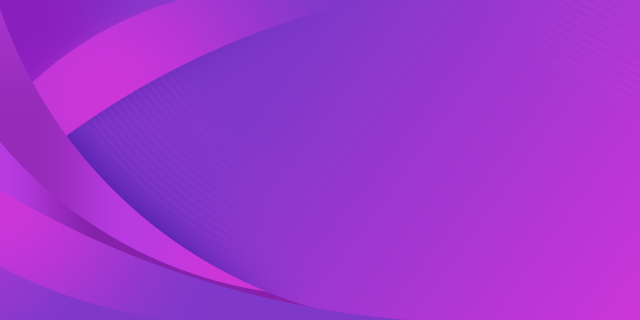
Reproduce this background procedurally as a Shadertoy shader.

```glsl
// Violet and magenta backdrop with sweeping curved bands and faint contour lines.

const vec3 VIOLET  = vec3(0.50, 0.22, 0.79);
const vec3 MAGENTA = vec3(0.80, 0.21, 0.85);
const vec3 INDIGO  = vec3(0.33, 0.12, 0.68);
const vec3 PLUM    = vec3(0.59, 0.17, 0.73);
const vec3 DARK_PLUM = vec3(0.52, 0.13, 0.67);
const vec3 ORCHID  = vec3(0.72, 0.23, 0.88);
const vec3 PURPLE  = vec3(0.54, 0.12, 0.75);

// Signed distance to the circle through a, b and c: positive inside.
// Right of the circle's centre the edge runs level.
float arcDistance(vec2 p, vec2 a, vec2 b, vec2 c) {
    vec2 u = b - a, v = c - b;
    float m = 0.5 * dot(u, a + b), n = 0.5 * dot(v, b + c);
    vec2 center = vec2(m * v.y - u.y * n, u.x * n - v.x * m) / (u.x * v.y - u.y * v.x);
    p.x = min(p.x, center.x);
    return length(a - center) - length(p - center);
}

// Antialiased coverage of the area outside an arc.
float outside(float d, float pixel) {
    return smoothstep(0.7 * pixel, -0.7 * pixel, d);
}

// Repeated thin lines at equal spacing along a distance field.
float contours(float d, float spacing, float width, float pixel) {
    float nearest = abs(fract(d / spacing) - 0.5) * spacing;
    return 1.0 - smoothstep(0.3 * width, width + pixel, nearest);
}

// Soft blend that depends on the distance from a glow's centre.
vec3 glow(vec2 p, vec2 center, float radius, vec3 inner, vec3 outer) {
    return mix(inner, outer, smoothstep(0.0, 1.0, length(p - center) / radius));
}

void mainImage(out vec4 fragColor, in vec2 fragCoord) {
    vec2 p = fragCoord / iResolution.xy * vec2(2.0, 1.0);
    float pixel = 1.0 / iResolution.y;

    // Edges of the bands
    float upperInner = arcDistance(p, vec2(0.208, 0.576), vec2(0.521, 0.771), vec2(1.146, 1.0));
    float upperOuter = arcDistance(p, vec2(0.143, 0.779), vec2(0.30, 0.89), vec2(0.56, 1.0));
    float leftInner  = arcDistance(p, vec2(0.0, 0.974), vec2(0.208, 0.576), vec2(0.833, 0.089));
    float leftOuter  = arcDistance(p, vec2(0.0, 0.557), vec2(0.26, 0.318), vec2(0.833, 0.089));
    float lowerInner = arcDistance(p, vec2(0.0, 0.406), vec2(0.39, 0.211), vec2(1.276, 0.0));
    float lowerOuter = arcDistance(p, vec2(0.0, 0.167), vec2(0.26, 0.06), vec2(0.547, 0.0));

    // Main field with shadows beneath the bands
    float slope = dot(p, vec2(1.0, -0.73));
    vec3 color = mix(VIOLET, MAGENTA, clamp((slope - 0.3) / 1.7, 0.0, 1.0));
    float leftShadow = exp(-max(leftInner, 0.0) / 0.07) * smoothstep(1.0, 0.45, p.x);
    float upperShadow = exp(-max(upperInner, 0.0) / 0.05) * smoothstep(1.2, 0.3, p.x);
    color = mix(color, INDIGO, max(0.8 * leftShadow, 0.4 * upperShadow));

    // Contour lines beside the left band and in the upper right corner
    float leftFade = smoothstep(0.03, 0.10, leftInner) * smoothstep(0.42, 0.37, leftInner)
                   * smoothstep(1.3, 0.8, p.x);
    color = mix(color, vec3(0.63, 0.21, 0.81),
                0.28 * leftFade * contours(leftInner, 0.021, 0.003, pixel));
    float corner = arcDistance(p, vec2(1.5, 0.92), vec2(1.75, 0.76), vec2(2.0, 0.64));
    float cornerFade = smoothstep(-0.01, 0.04, corner) * smoothstep(1.45, 1.85, p.x);
    color = mix(color, vec3(0.74, 0.27, 0.86),
                0.20 * cornerFade * contours(corner, 0.023, 0.003, pixel));

    // Upper band and the field behind it
    vec3 upperColor = glow(p, vec2(0.33, 0.70), 0.85, MAGENTA, VIOLET);
    color = mix(color, upperColor, outside(upperInner, pixel));
    vec3 behindColor = mix(PURPLE, VIOLET, smoothstep(0.1, 0.55, p.x));
    behindColor = mix(behindColor, upperColor, 0.3 * exp(min(upperOuter, 0.0) / 0.04));
    color = mix(color, behindColor, outside(upperOuter, pixel));

    // Left band, brighter toward its lower tip
    float leftMask = outside(leftInner, pixel);
    vec3 leftColor = mix(vec3(0.64, 0.20, 0.79), PLUM, smoothstep(0.95, 0.65, p.y));
    leftColor = mix(leftColor, ORCHID, smoothstep(0.12, 0.40, p.x));
    leftColor = mix(leftColor, MAGENTA, smoothstep(0.40, 0.70, p.x));
    color = mix(color, leftColor, leftMask);

    // Shaded fold under the left band
    vec3 foldColor = mix(ORCHID, DARK_PLUM, smoothstep(0.0, 0.32, p.x));
    color = mix(color, foldColor, leftMask * outside(leftOuter, pixel));

    // Lower band and the corner beneath it
    vec3 lowerColor = glow(p, vec2(0.0, 0.38), 0.75, MAGENTA, VIOLET);
    color = mix(color, lowerColor, outside(lowerInner, pixel));
    vec3 cornerColor = glow(p, vec2(0.0, 0.17), 0.3, vec3(0.60, 0.22, 0.82), VIOLET);
    color = mix(color, cornerColor, outside(lowerOuter, pixel));

    fragColor = vec4(color, 1.0);
}
```
